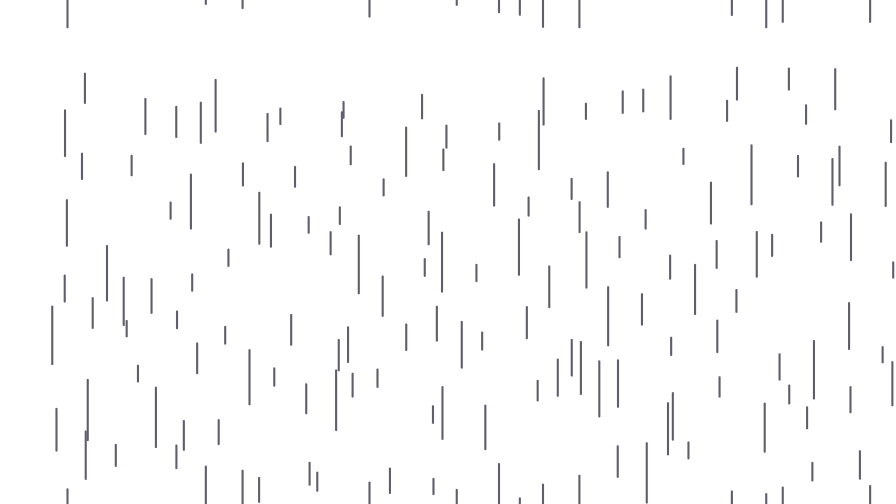
A Shadertoy shader for this pattern:

```glsl
#define PAPER vec3(1.0)
#define INK_COOL vec3(0.37, 0.37, 0.44)
#define INK_GREY vec3(0.38, 0.37, 0.40)
#define ROWS 6
#define PITCH 0.065        // column spacing, in canvas heights
#define LEFT_MARGIN 0.095
#define SEAM 0.064         // where the vertical wrap sits below the top edge
#define FIRST_START 0.07   // range of streak starts below the seam
#define LAST_START 0.93
#define LENGTHS vec2(0.030, 0.120)
#define HALF_WIDTH 0.0021
#define SEED 17.0

// Four random values per cell, without sine
vec4 hash42(vec2 cell) {
    vec4 p = fract((cell.xyxy + SEED) * vec4(0.1031, 0.1030, 0.0973, 0.1099));
    p += dot(p, p.wzxy + 33.33);
    return fract((p.xxyz + p.yzzw) * p.zywx);
}

// Distance to a vertical segment running down from its start
float streakDistance(vec2 p, vec2 start, float span) {
    vec2 d = p - start;
    d.y -= clamp(d.y, 0.0, span);
    return length(d);
}

void mainImage(out vec4 fragColor, in vec2 fragCoord) {
    vec2 uv = fragCoord / iResolution.y;

    // Fall coordinate grows downwards and wraps around the canvas
    vec2 p = vec2(uv.x - LEFT_MARGIN, fract(1.0 - uv.y - SEAM));
    float column = floor(p.x / PITCH);
    float rowStep = (LAST_START - FIRST_START) / float(ROWS);
    vec3 color = PAPER;

    // Streaks of this column and its two neighbours
    for (int i = -1; i <= 1; i++) {
        float c = column + float(i);
        if (c < 0.0) continue;
        for (int row = 0; row < ROWS; row++) {
            vec4 rnd = hash42(vec2(c, float(row)));
            vec2 start = vec2((c + rnd.x) * PITCH,
                              FIRST_START + (float(row) + rnd.y) * rowStep);
            float span = mix(LENGTHS.x, LENGTHS.y, pow(rnd.z, 1.6));
            span = min(span, 0.99 - start.y);

            // One-pixel soft edge
            float d = streakDistance(p, start, span);
            float cover = clamp(0.5 + (HALF_WIDTH - d) * iResolution.y, 0.0, 1.0);
            color = mix(color, mix(INK_COOL, INK_GREY, rnd.w), cover);
        }
    }
    fragColor = vec4(color, 1.0);
}
```
